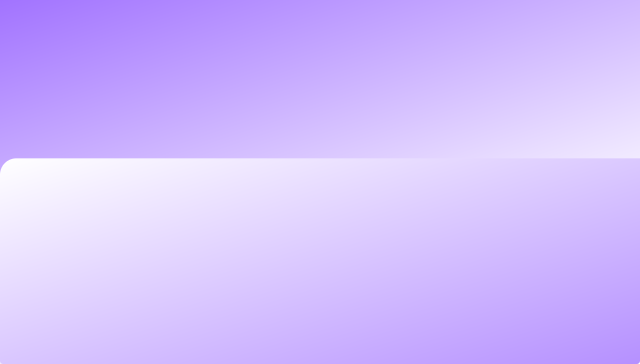
Write a WebGL 2 fragment shader that draws this background.

```glsl
#version 300 es
precision highp float;
// A violet backdrop fading to white, with a rounded panel over its lower part.
// The panel fades the other way, from white at its top left to violet.
// Both fades are linear ramps; the panel is a box distance with own corner radii.

uniform vec2 u_resolution;
out vec4 fragColor;

const vec3 WHITE = vec3(1.0);
const vec3 VIOLET = vec3(0.627, 0.44, 1.0);

// Lengths in canvas heights
const float PANEL_TOP = 0.565;
const float TOP_LEFT_RADIUS = 0.045;
const float BOTTOM_RADIUS = 0.009;

// Violet amount at the start corner, and its change across the full canvas
const float BACKDROP_START = 0.98;
const vec2 BACKDROP_SLOPE = vec2(-0.48, -0.82);
const float PANEL_START = 0.0;
const vec2 PANEL_SLOPE = vec2(0.38, 0.70);

// Colour of a linear fade; offset runs right and down from the start corner
vec3 fade(vec2 offset, float start, vec2 slope) {
    float amount = clamp(start + dot(offset, slope), 0.0, 1.0);
    return mix(WHITE, VIOLET, amount);
}

// Signed distance to a box centred on the origin with one corner radius
float roundedBox(vec2 p, vec2 halfSize, float radius) {
    vec2 q = abs(p) - halfSize + radius;
    return length(max(q, 0.0)) + min(max(q.x, q.y), 0.0) - radius;
}

// Radius of the corner nearest to p, measured from the panel centre
float cornerRadius(vec2 p) {
    if (p.y < 0.0) return BOTTOM_RADIUS;
    return p.x < 0.0 ? TOP_LEFT_RADIUS : 0.0;
}

void main() {
    vec2 uv = gl_FragCoord.xy / u_resolution;
    float aspect = u_resolution.x / u_resolution.y;
    float pixel = 1.0 / u_resolution.y;

    // Backdrop starts at the top left of the canvas
    vec3 backdrop = fade(vec2(uv.x, 1.0 - uv.y), BACKDROP_START, BACKDROP_SLOPE);

    // Panel starts at its own top left
    vec3 panel = fade(vec2(uv.x, PANEL_TOP - uv.y), PANEL_START, PANEL_SLOPE);

    // Panel shape with a one-pixel soft edge
    vec2 halfSize = 0.5 * vec2(aspect, PANEL_TOP);
    vec2 p = uv * vec2(aspect, 1.0) - halfSize;
    float dist = roundedBox(p, halfSize, cornerRadius(p));
    float coverage = clamp(0.5 - dist / pixel, 0.0, 1.0);

    fragColor = vec4(mix(backdrop, panel, coverage), 1.0);
}
```
